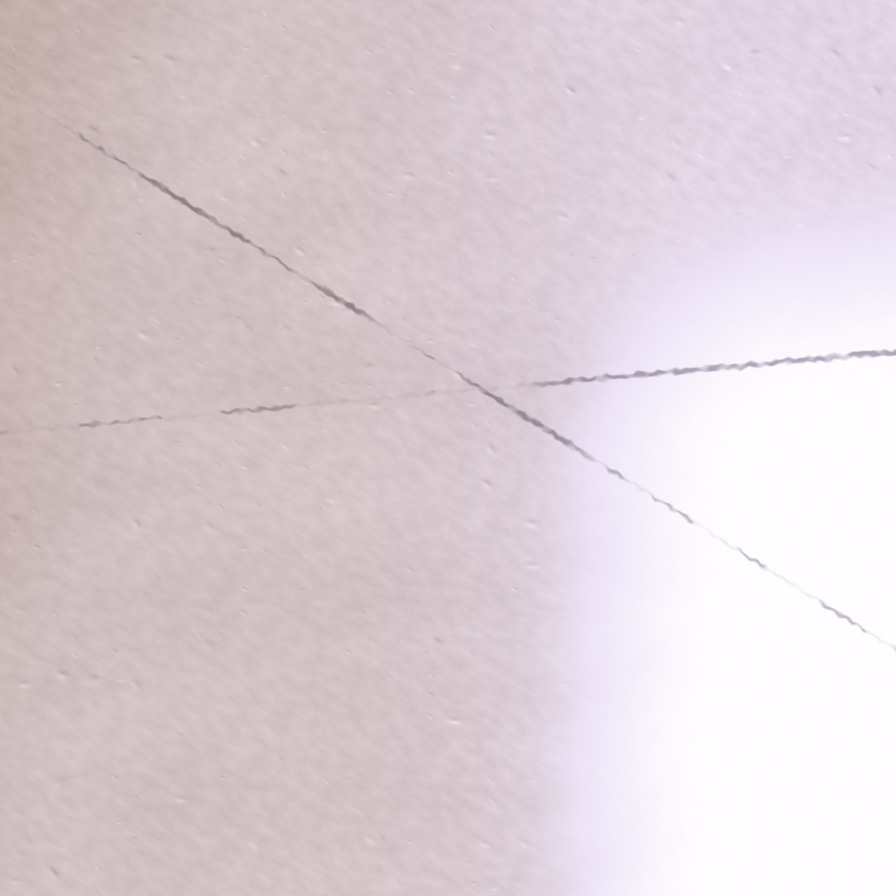
Write a WebGL 1 fragment shader that draws this texture.

```glsl
precision highp float;
// Pale stone floor crossed by two thin worn joints, lit by a white glow at lower right.
// Smooth gradients give the light, gradient noise the mottling and grain, and
// line distances broken up by noise give the joints; chips are scattered by cell.

uniform vec2 u_resolution;

float hash(vec2 p) {
  vec3 q = fract(vec3(p.xyx) * 0.1031);
  q += dot(q, q.yzx + 33.33);
  return fract((q.x + q.y) * q.z);
}

vec2 gradient(vec2 cell) {
  float a = 6.2832 * hash(cell);
  return vec2(cos(a), sin(a));
}

float gradientNoise(vec2 p) {
  vec2 i = floor(p), f = fract(p);
  vec2 u = f * f * f * (f * (f * 6.0 - 15.0) + 10.0);
  vec2 e = vec2(1.0, 0.0);
  float bottom = mix(dot(gradient(i), f), dot(gradient(i + e), f - e), u.x);
  float top = mix(dot(gradient(i + e.yx), f - e.yx), dot(gradient(i + 1.0), f - 1.0), u.x);
  return mix(bottom, top, u.y);
}

float fbm(vec2 p) {
  float sum = 0.0, amp = 0.6;
  for (int i = 0; i < 4; i++) {
    sum += amp * gradientNoise(p);
    p = mat2(1.6, 1.2, -1.2, 1.6) * p + 17.3;
    amp *= 0.5;
  }
  return sum;
}

vec2 rotate(vec2 p, float a) {
  float c = cos(a), s = sin(a);
  return vec2(c * p.x + s * p.y, c * p.y - s * p.x);
}

// 1 inside the interval from a to b, with soft ends
float band(float x, float a, float b, float soft) {
  return smoothstep(a - soft, a + soft, x) * (1.0 - smoothstep(b - soft, b + soft, x));
}

// Strength of the white light, fading to the left and upward
float lightAmount(vec2 p, float wobble) {
  float side = smoothstep(0.53, 0.90 - 0.06 * (1.0 - p.y), p.x + wobble);
  float height = p.y - 0.16 * (p.x - 1.0) + wobble;
  return side * (1.0 - smoothstep(0.50, 0.90, height));
}

vec3 stoneColor(vec2 p) {
  vec3 sand = vec3(0.745, 0.67, 0.645);
  vec3 mauve = vec3(0.82, 0.758, 0.765);
  vec3 lilac = vec3(0.885, 0.832, 0.89);
  float corner = p.x + 0.22 * (0.7 - p.y);
  vec3 c = mix(sand, mauve, smoothstep(-0.2, 0.26, corner));
  return mix(c, lilac, smoothstep(0.26, 0.92, p.x + 0.04 * p.y));
}

vec3 addLight(vec3 base, float amount) {
  vec3 violet = vec3(0.925, 0.89, 0.97);
  vec3 c = mix(base, violet, smoothstep(0.0, 0.42, amount));
  return mix(c, vec3(1.0, 0.992, 1.0), smoothstep(0.22, 0.97, amount));
}

// Coverage of a joint with a rough edge
float joint(float dist, float halfWidth, float rough, float px) {
  float soft = max(0.0019, px);
  return 1.0 - smoothstep(halfWidth - soft, halfWidth + soft, abs(dist + 0.004 * rough));
}

// Small slanted chips: negative in the pit, positive on its lit rim
float chips(vec2 p, float scale, float rarity) {
  vec2 q = p * scale, cell = floor(q);
  vec2 jitter = vec2(hash(cell + 3.1), hash(cell + 8.7));
  vec2 d = rotate(fract(q) - 0.3 - 0.4 * jitter, -0.9 + 0.9 * hash(cell + 5.3));
  float pit = exp(-dot(d * d, vec2(50.0, 280.0)));
  d.y += 0.10;
  float rim = exp(-dot(d * d, vec2(50.0, 280.0)));
  return step(rarity, hash(cell + 12.9)) * (rim * jitter.x - pit * jitter.y);
}

void main() {
  vec2 p = gl_FragCoord.xy / u_resolution;
  float px = 1.0 / min(u_resolution.x, u_resolution.y);

  // Light and broad mottling
  float cloud = fbm(rotate(p, 0.15) * vec2(4.0, 9.0));
  float amount = lightAmount(p, 0.03 * cloud);
  vec3 color = stoneColor(p) + cloud * vec3(0.035, 0.04, 0.042);

  // Fine slanted grain and chips
  float grain = fbm(rotate(p, -0.55) * vec2(45.0, 85.0));
  float chipping = chips(p + 0.013 * cloud, 23.0, 0.84) + 0.7 * chips(p + 0.37, 43.0, 0.85);
  color += 0.055 * grain + 0.08 * chipping;
  color = addLight(color, amount);
  color += 0.012 * grain * amount;

  // Wear shared by both joints: ragged edges and missing crumbs
  float rough = gradientNoise(p * 95.0);
  float crumbs = smoothstep(-0.35, 0.1, gradientNoise(p * 62.0 + 9.0));
  float dashes = smoothstep(-0.12, 0.22, gradientNoise(vec2(p.x * 42.0, 2.5)));

  // Falling joint: heavy stretches linked by faint dashes
  float fall = (p.y - 0.904 + 0.629 * p.x) * 0.846;
  float heavy = band(p.x, 0.165, 0.28, 0.02) + band(p.x, 0.35, 0.41, 0.02)
              + band(p.x, 0.525, 0.65, 0.015);
  float fallInk = mix(0.15 + 0.55 * dashes, 0.85, heavy) * mix(0.5, 1.0, crumbs);
  fallInk *= smoothstep(0.0, 0.08, p.x);
  float fallMask = joint(fall, 0.0016 + 0.0011 * heavy, rough, px) * fallInk;

  // Rising joint: worn at left, firm at right, with a gap at the crossing
  float rise = (p.y - 0.517 - 0.0905 * p.x) * 0.996;
  float firm = smoothstep(0.56, 0.64, p.x);
  float worn = (0.1 + 0.5 * dashes) * (1.0 - 0.7 * band(p.x, 0.505, 0.57, 0.01));
  float riseInk = mix(worn, 0.85, firm) * mix(0.45, 1.0, crumbs);
  float riseMask = joint(rise, 0.0020 + 0.0008 * firm, rough, px) * riseInk;

  vec3 ink = mix(vec3(0.52, 0.46, 0.48), vec3(0.63, 0.59, 0.67), smoothstep(0.45, 0.8, p.x));
  color = mix(color, ink, max(fallMask, riseMask));
  gl_FragColor = vec4(clamp(color, 0.0, 1.0), 1.0);
}
```
